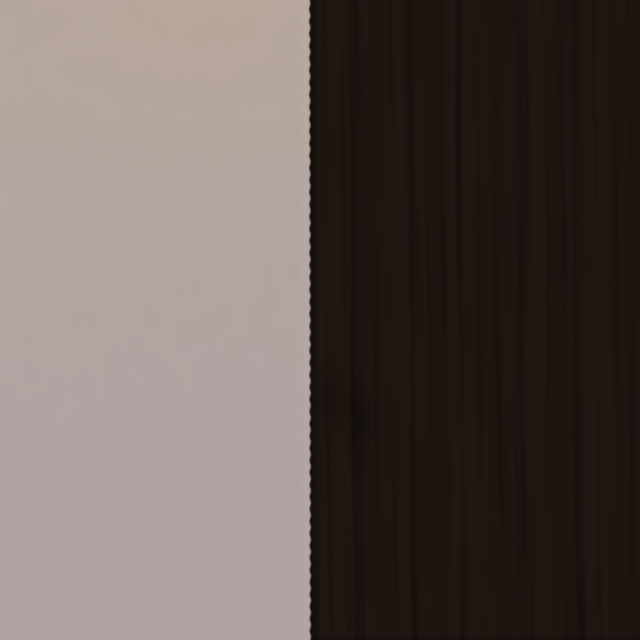
This texture is drawn by a WebGL 2 fragment shader. Its source:

```glsl
#version 300 es
precision highp float;
// A pale plaster wall meeting a dark wood panel with fine vertical grain.

uniform vec2 u_resolution;
out vec4 fragColor;

const vec3 WALL_LOW = vec3(0.690, 0.637, 0.635);
const vec3 WALL_HIGH = vec3(0.706, 0.650, 0.622);
const vec3 WARM_TINT = vec3(0.012, 0.004, -0.018);
const vec3 WOOD = vec3(0.122, 0.086, 0.068);
const vec3 SEAM = vec3(0.070, 0.055, 0.053);
const float EDGE_X = 0.4845;

float hash(vec2 p) {
    p = fract(p * vec2(0.1031, 0.1137));
    p += dot(p, p.yx + 33.33);
    return fract((p.x + p.y) * p.x * 97.3);
}

// Distance to the nearest jittered cell point.
float cellular(vec2 p) {
    vec2 cell = floor(p);
    float nearest = 2.0;
    for (int j = -1; j <= 1; j++) {
        for (int i = -1; i <= 1; i++) {
            vec2 id = cell + vec2(i, j);
            vec2 point = id + vec2(hash(id), hash(id + 57.0));
            nearest = min(nearest, distance(p, point));
        }
    }
    return nearest;
}

// Soft bell around zero.
float bell(float d, float width) {
    return exp(-d * d / (width * width));
}

vec3 wallColor(vec2 uv) {
    vec3 color = mix(WALL_LOW, WALL_HIGH, smoothstep(0.1, 1.0, uv.y));
    vec2 glow = (uv - vec2(0.30, 1.0)) / vec2(0.26, 0.16);
    color += WARM_TINT * exp(-dot(glow, glow));
    color += 0.006 * (0.25 - uv.x);
    float mottle = cellular(uv * vec2(24.0, 16.0)) - 0.5;
    return color + mottle * vec3(0.006, 0.005, 0.004);
}

// Dark pore lines, one per column, fading along their length.
float poreLines(vec2 uv, float columns) {
    float x = uv.x * columns;
    float id = floor(x);
    float center = 0.3 + 0.4 * hash(vec2(id, columns));
    float phase = 6.283 * hash(vec2(id + 19.0, columns));
    float fade = 0.55 + 0.45 * sin(uv.y * 7.0 + phase);
    return bell(x - id - center, 0.16) * fade;
}

vec3 woodColor(vec2 uv) {
    // The fibres lean slightly and wander along the panel.
    vec2 grain = uv;
    grain.x += 0.010 * (uv.y - 0.5) + 0.0015 * sin(uv.y * 9.0 + uv.x * 20.0);
    float fibre = cellular(grain * vec2(95.0, 4.0)) - 0.5;
    float bands = sin(grain.x * 61.0 + 1.2) + 0.6 * sin(grain.x * 143.0);
    float shade = 1.0 + 0.10 * fibre + 0.035 * bands;
    shade -= 0.16 * poreLines(grain, 38.0);

    // Main growth lines, spaced almost evenly.
    for (int i = 0; i < 5; i++) {
        float k = float(i);
        float lineX = 0.552 + 0.0865 * k + 0.005 * sin(k * 2.3);
        float strength = 0.17 + 0.07 * sin(k * 1.9 + uv.y * 4.0);
        shade -= strength * bell(grain.x - lineX, 0.005);
    }

    // Two smoky patches beside the seam.
    for (int i = 0; i < 2; i++) {
        vec2 center = vec2(0.515 + 0.052 * float(i), 0.375 - 0.030 * float(i));
        vec2 d = (uv - center) / vec2(0.020, 0.045);
        shade -= 0.16 * exp(-dot(d, d));
    }
    return WOOD * shade;
}

void main() {
    vec2 uv = gl_FragCoord.xy / u_resolution;
    float ripple = 0.0009 * sin(uv.y * 330.0);
    float side = uv.x - EDGE_X - 0.001 * (0.5 - uv.y) - ripple;
    float softness = max(0.0022, 0.75 / u_resolution.x);

    // Light fringe on the wall, dark seam on the wood.
    vec3 wall = wallColor(uv) + 0.015 * bell(side + 0.007, 0.004);
    vec3 wood = mix(woodColor(uv), SEAM, 0.75 * bell(side - 0.005, 0.007));
    vec3 color = mix(wall, wood, smoothstep(-softness, softness, side));

    // The panel dims slightly at its foot.
    color *= 1.0 - 0.15 * smoothstep(0.012, 0.0, uv.y) * step(0.0, side);
    fragColor = vec4(color, 1.0);
}
```
